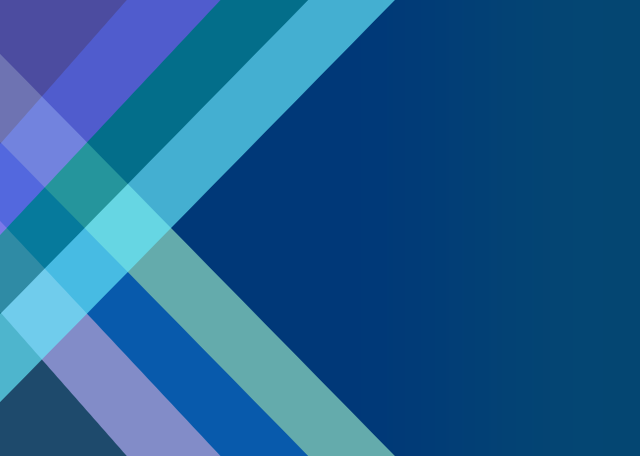
Write a WebGL 2 fragment shader that draws this background.

```glsl
#version 300 es
precision highp float;
// Two mirrored fans of translucent diagonal ribbons crossing over a deep blue field.

uniform vec2 u_resolution;
out vec4 fragColor;

const int BANDS = 4;

// Where each ribbon edge meets the horizontal and the vertical side, in canvas heights.
const vec2 EDGES[BANDS] = vec2[](
    vec2(0.866, 0.882), vec2(0.676, 0.689), vec2(0.4835, 0.5156), vec2(0.278, 0.316));

// Ribbon colours, from the outermost to the corner.
const vec3 RISING[BANDS] = vec3[](
    vec3(0.404, 0.927, 1.0), vec3(0.018, 0.541, 0.577),
    vec3(0.475, 0.434, 0.974), vec3(0.451, 0.338, 0.707));
const vec3 FALLING[BANDS] = vec3[](
    vec3(0.392, 0.671, 0.675), vec3(0.031, 0.353, 0.675),
    vec3(0.510, 0.549, 0.784), vec3(0.118, 0.290, 0.424));

const vec3 NAVY = vec3(0.0, 0.220, 0.471);
const vec3 DUSK = vec3(0.016, 0.275, 0.449);
const float RISING_OPACITY = 0.66;

// Signed distance to the line through (cut.x, 0) and (0, cut.y), negative near the corner.
float lineDistance(vec2 p, vec2 cut) {
    vec2 normal = 1.0 / cut;
    return (dot(p, normal) - 1.0) / length(normal);
}

// Antialiased coverage of the corner side of an edge.
float coverage(vec2 p, vec2 cut, float pixel) {
    return clamp(0.5 - lineDistance(p, cut) / pixel, 0.0, 1.0);
}

// Nested ribbons around the corner at the origin: colour in rgb, coverage in a.
vec4 ribbonFan(vec2 p, vec3 colours[BANDS], float pixel) {
    vec3 colour = colours[0];
    for (int i = 1; i < BANDS; i++) {
        colour = mix(colour, colours[i], coverage(p, EDGES[i], pixel));
    }
    return vec4(colour, coverage(p, EDGES[0], pixel));
}

// Flat navy that drifts towards a greener blue on the right.
vec3 backdrop(float x) {
    return mix(NAVY, DUSK, smoothstep(0.52, 0.95, x));
}

void main() {
    float pixel = 1.0 / u_resolution.y;
    vec2 p = gl_FragCoord.xy * pixel;
    vec3 colour = backdrop(gl_FragCoord.x / u_resolution.x);

    // Opaque fan from the lower left corner.
    vec4 falling = ribbonFan(p, FALLING, pixel);
    colour = mix(colour, falling.rgb, falling.a);

    // Translucent fan from the upper left corner.
    vec4 rising = ribbonFan(vec2(p.x, 1.0 - p.y), RISING, pixel);
    colour = mix(colour, rising.rgb, rising.a * RISING_OPACITY);

    fragColor = vec4(colour, 1.0);
}
```
